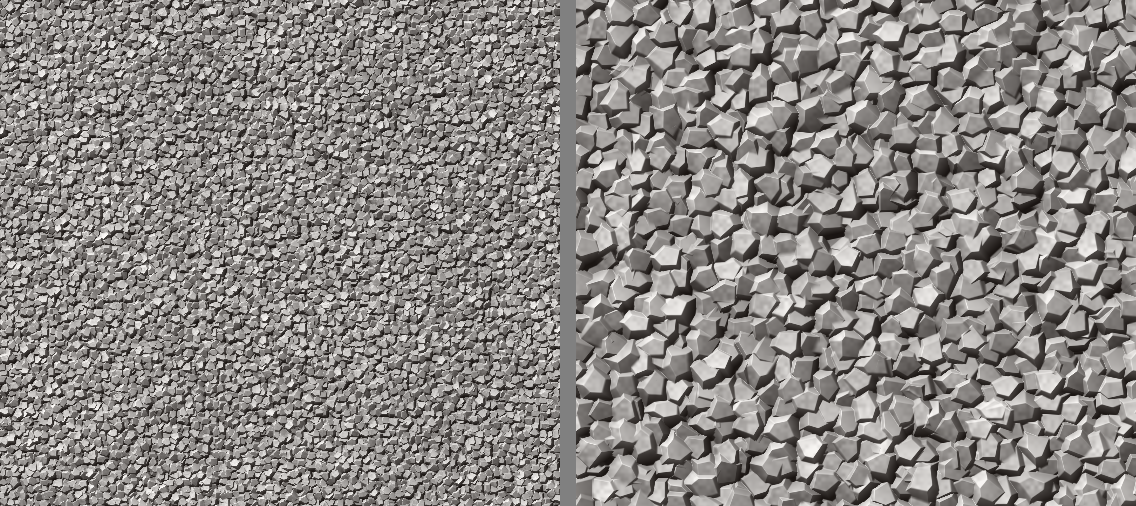
Left: the whole. Right: its middle third, enlarged.
This texture is drawn by a Shadertoy shader. Its source:

```glsl
// A bed of small, angular grey gravel in raking light from the upper left.
// Each jittered cell holds one faceted stone; the highest stone wins. Heights
// are taken at the point and at two spots toward the light to cast shadows.

const float STONES_ACROSS = 82.0;
const int FACETS = 5;
const float EDGE = 0.11;
const vec3 TRAVEL = vec3(0.0, 0.2, 0.45);
const vec3 LIGHT = vec3(-0.46, 0.66, 0.72);
const vec3 GAP_COLOUR = vec3(0.085, 0.065, 0.055);
const vec3 STONE_COLOUR = vec3(0.90, 0.89, 0.88);

struct Surface {
    vec3 heights;
    vec2 slope;
    float shade;
};

// Three random values per cell, without sine
vec3 hash32(vec2 p) {
    vec3 q = fract(p.xyx * vec3(0.1031, 0.1030, 0.0973));
    q += dot(q, q.yxz + 33.33);
    return fract((q.xxy + q.yzz) * q.zyx);
}

float valueNoise(vec2 p) {
    vec2 i = floor(p), f = fract(p);
    f = f * f * (3.0 - 2.0 * f);
    float low = mix(hash32(i).x, hash32(i + vec2(1, 0)).x, f.x);
    float high = mix(hash32(i + vec2(0, 1)).x, hash32(i + vec2(1, 1)).x, f.x);
    return mix(low, high, f.y);
}

// Convex stone: a tilted top cut by steep side planes
Surface stone(vec2 p, vec2 heading, float level, vec3 form) {
    vec2 tilt = (form.xy - 0.5) * 1.1;
    float top = mix(0.35, 0.95, level);
    vec3 heights = top + dot(tilt, p) + dot(tilt, heading) * TRAVEL;
    Surface s = Surface(heights, tilt, form.z);

    vec2 axis = normalize(form.zx - 0.497);
    vec2 side = axis.yx;
    mat2 turn = mat2(-0.7374, 0.6755, -0.6755, -0.7374);
    for (int i = 0; i < FACETS; i++) {
        float vary = fract(form.x * 7.0 + float(i) * 0.618);
        float reach = 0.27 + 0.15 * vary + 0.17 * abs(dot(side, axis));
        float steep = mix(2.6, 1.3, fract(vary * 5.0 + form.y));
        vec3 along = dot(p, side) + dot(heading, side) * TRAVEL;
        vec3 plane = top + (reach - along) * steep;
        float cut = smoothstep(-EDGE, EDGE, s.heights.x - plane.x);
        s.slope = mix(s.slope, -side * steep, cut);
        s.heights = min(s.heights, plane);
        side = turn * side;
    }
    return s;
}

// Highest stones around a point, with softened borders
Surface gravel(vec2 p, vec2 heading) {
    vec2 home = floor(p + heading * 0.2);
    Surface best = Surface(vec3(0.0), vec2(0.0), 0.3);
    for (int i = 0; i < 9; i++) {
        vec2 cell = home + vec2(i % 3 - 1, i / 3 - 1);
        vec3 place = hash32(cell + 17.0);
        vec3 form = fract(place.zxy * vec3(37.0, 53.0, 71.0));
        vec2 centre = cell + 0.5 + (place.xy - 0.5) * 0.76;
        Surface s = stone(p - centre, heading, place.z, form);
        float cover = smoothstep(-EDGE, EDGE, s.heights.x - best.heights.x);
        best.slope = mix(best.slope, s.slope, cover);
        best.shade = mix(best.shade, s.shade, cover);
        best.heights = max(best.heights, s.heights);
    }
    return best;
}

// Fraction of light that clears the neighbouring stones
float sunlight(vec3 heights, float rise) {
    vec2 excess = heights.yz - heights.x - rise * TRAVEL.yz;
    vec2 blocked = smoothstep(vec2(0.0), vec2(0.16), excess);
    return 1.0 - max(blocked.x, blocked.y);
}

vec3 shadeGravel(vec2 p, vec3 light) {
    float flatLength = length(light.xy);
    Surface s = gravel(p, light.xy / flatLength);
    // Fine roughness breaks up the flat facets
    float grit = valueNoise(p * 5.0) - 0.5;
    vec3 normal = normalize(vec3(-s.slope + grit * 0.25, 1.0));
    float diffuse = max(dot(normal, light), 0.0);
    float direct = diffuse * sunlight(s.heights, light.z / flatLength);
    float ambient = 0.02 + 0.22 * clamp(s.heights.x, 0.0, 1.0);
    float albedo = mix(0.90, 1.10, s.shade) + grit * 0.12;
    float tone = albedo * (ambient + 0.80 * direct);
    return mix(GAP_COLOUR, STONE_COLOUR, clamp(tone, 0.0, 1.08));
}

void mainImage(out vec4 fragColor, in vec2 fragCoord) {
    vec2 p = fragCoord * STONES_ACROSS / iResolution.x;
    vec3 colour = shadeGravel(p, normalize(LIGHT));
    // Broad, faint patches of lighter and darker ground
    colour *= 0.96 + 0.08 * valueNoise(p / 14.0);
    fragColor = vec4(colour, 1.0);
}
```
